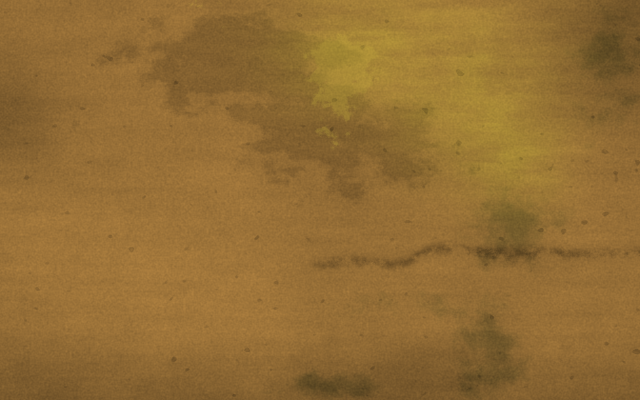
Write a Shadertoy shader that draws this texture.

```glsl
vec2 gradientAt(vec2 cell) {
    vec3 q = fract(cell.xyx * vec3(0.1031, 0.1030, 0.0973));
    q += dot(q, q.yzx + 33.33);
    return fract((q.xx + q.yz) * q.zy) * 2.0 - 1.0;
}

float gradientNoise(vec2 p) {
    vec2 i = floor(p), f = p - i;
    vec2 u = f * f * f * (f * (f * 6.0 - 15.0) + 10.0);
    vec2 e = vec2(0.0, 1.0);
    float low = mix(dot(gradientAt(i), f), dot(gradientAt(i + e.yx), f - e.yx), u.x);
    float high = mix(dot(gradientAt(i + e), f - e), dot(gradientAt(i + 1.0), f - 1.0), u.x);
    return mix(low, high, u.y);
}

float fbm(vec2 p) {
    float sum = 0.0, amp = 0.6;
    for (int k = 0; k < 6; k++) {
        sum += amp * gradientNoise(p);
        p = mat2(1.62, 1.18, -1.18, 1.62) * p + 17.3;
        amp *= 0.58;
    }
    return sum;
}

float blob(vec2 p, vec2 center, vec2 radius) {
    vec2 d = (p - center) / radius;
    return exp(-dot(d, d));
}

void mainImage(out vec4 fragColor, in vec2 fragCoord) {
    vec2 p = fragCoord / iResolution.y;
    p.x += 0.8 - 0.5 * iResolution.x / iResolution.y;

    float clouds = fbm(p * 2.6 + 4.0);
    float ragged = fbm(p * vec2(8.0, 11.0) + 31.0);
    float crumbs = fbm(p * 26.0 + 57.0);
    float streaks = fbm(p * vec2(3.0, 26.0) + 83.0);

    // Broad light and shade
    float tone = 0.045 + 0.14 * clouds + 0.09 * streaks + 0.06 * crumbs;
    tone -= 0.20 * blob(p, vec2(0.02, 0.71), vec2(0.16, 0.15));
    tone -= 0.24 * blob(p, vec2(1.62, 0.95), vec2(0.22, 0.30));
    tone -= 0.20 * smoothstep(0.24, -0.04, p.y + 0.1 * clouds);
    tone += 0.06 * blob(p, vec2(0.32, 0.42), vec2(0.35, 0.30));

    // Worn brown patches with crumbled edges
    float wear = blob(p, vec2(0.57, 0.85), vec2(0.27, 0.15))
               + 0.9 * blob(p, vec2(0.90, 0.63), vec2(0.27, 0.15));
    float worn = smoothstep(0.42, 0.72, wear + 0.9 * ragged + 0.45 * streaks + 0.25 * crumbs);
    tone -= 0.16 * worn;

    // Dark stains
    float stain = 0.8 * blob(p, vec2(1.28, 0.44), vec2(0.13, 0.12))
                + 0.6 * blob(p, vec2(1.52, 0.84), vec2(0.14, 0.22))
                + 0.7 * blob(p, vec2(1.22, 0.11), vec2(0.12, 0.14))
                + 0.8 * blob(p, vec2(0.84, 0.03), vec2(0.13, 0.04))
                + 0.4 * blob(p, vec2(0.95, 0.24), vec2(0.25, 0.06));
    float stained = smoothstep(0.30, 0.90, stain + 0.8 * ragged + 0.4 * crumbs);
    tone -= 0.20 * stained;

    // Broken horizontal seam
    float seamY = 0.345 + 0.035 * smoothstep(0.98, 1.10, p.x) - 0.012 * smoothstep(1.15, 1.30, p.x)
                + 0.012 * gradientNoise(vec2(p.x * 9.0, 2.5));
    float seam = exp(-pow((p.y - seamY + 0.012 * crumbs) / 0.014, 2.0));
    seam *= smoothstep(0.74, 0.84, p.x) * smoothstep(-0.30, 0.25, crumbs + 0.5 * ragged);
    seam += 0.6 * blob(p + 0.03 * crumbs, vec2(1.27, 0.362), vec2(0.06, 0.024));
    tone -= 0.30 * min(seam, 1.0);

    // Small pits, denser near the right edge
    float pitArea = 0.14 * blob(p, vec2(1.52, 0.57), vec2(0.13, 0.09));
    float pits = smoothstep(0.40, 0.54, gradientNoise(p * vec2(38.0, 46.0) + 9.0) + 0.3 * ragged + pitArea);
    tone -= 0.16 * pits;

    // Yellow glow and flaked paint
    float glow = 0.65 * blob(p, vec2(0.87, 0.85), vec2(0.18, 0.13))
               + 0.75 * blob(p, vec2(1.19, 0.72), vec2(0.20, 0.17))
               + 0.55 * blob(p, vec2(1.30, 0.58), vec2(0.11, 0.11))
               + 0.35 * blob(p, vec2(1.08, 0.96), vec2(0.38, 0.16));
    glow = clamp(glow * (0.85 + 0.7 * streaks + 0.7 * ragged), 0.0, 1.0);
    float flakeArea = blob(p, vec2(0.86, 0.84), vec2(0.12, 0.10))
                    + 0.6 * blob(p, vec2(0.50, 0.98), vec2(0.16, 0.08))
                    + 0.5 * blob(p, vec2(0.85, 0.64), vec2(0.10, 0.16));
    float flakes = smoothstep(0.62, 0.82, flakeArea + 0.6 * ragged + 0.7 * crumbs);

    // Fine grain
    float grain = gradientNoise(p * 190.0) + 0.7 * gradientNoise(p * 105.0 + 40.0);
    tone += 0.11 * grain;

    vec3 ochre = vec3(0.565, 0.415, 0.205);
    vec3 color = ochre * (1.0 + tone);
    color = mix(color, vec3(0.70, 0.60, 0.21) * (1.0 + 0.7 * tone), 0.75 * glow);
    color = mix(color, vec3(0.70, 0.59, 0.22) * (1.0 + 0.5 * tone), 0.50 * flakes);
    color *= mix(vec3(1.0), vec3(0.94, 1.0, 0.98), stained);
    fragColor = vec4(clamp(color, 0.0, 1.0), 1.0);
}
```
